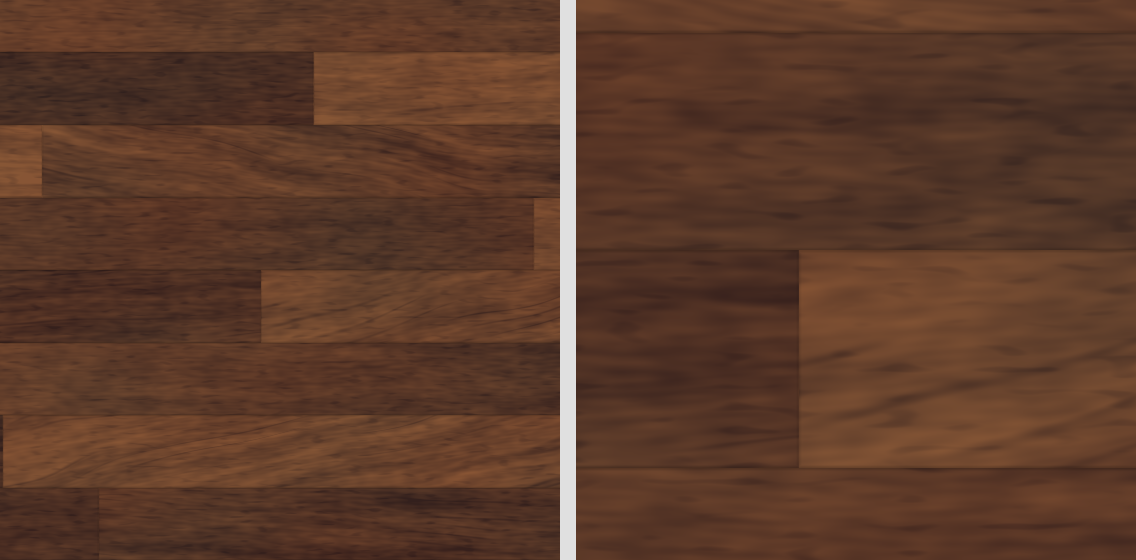
Left, the full canvas; right, a detail of the centre.
Write a WebGL 1 fragment shader that draws this texture.

```glsl
precision highp float;

uniform vec2 u_resolution;

const vec3 DARK_WOOD  = vec3(0.250, 0.155, 0.125);
const vec3 LIGHT_WOOD = vec3(0.485, 0.305, 0.193);
const vec3 RED_SHIFT  = vec3(0.030, -0.004, -0.010);

const float TOP_ROW_HEIGHT = 0.0935;
const float ROW_HEIGHT     = 0.1296;
const float SEAM_WIDTH     = 0.0016;
const float SEAM_DEPTH     = 0.16;

// Per-row values, counted from the top: rows 0-3, then rows 4-7.
const vec4 JOINT_A = vec4(2.0, 0.560, 0.0755, 0.953);
const vec4 JOINT_B = vec4(0.466, 2.0, 0.005, 0.176);
const vec4 LEFT_TONE_A  = vec4(0.50, 0.16, 0.88, 0.34);
const vec4 LEFT_TONE_B  = vec4(0.25, 0.42, 0.12, 0.14);
const vec4 RIGHT_TONE_A = vec4(0.50, 0.88, 0.50, 0.88);
const vec4 RIGHT_TONE_B = vec4(0.68, 0.42, 0.73, 0.29);
const vec4 DRIFT_A = vec4(-0.20, 0.0, -0.25, -0.14);
const vec4 DRIFT_B = vec4(0.0, -0.35, -0.06, 0.0);
const vec4 SLANT_A = vec4(0.0, 0.04, -0.22, 0.01);
const vec4 SLANT_B = vec4(0.22, 0.0, 0.27, -0.05);

const float BAND_STRENGTH   = 0.42;
const float STREAK_STRENGTH = 0.34;
const float FIBRE_STRENGTH  = 0.24;
const float MOTTLE_STRENGTH = 0.24;
const float VEIN_STRENGTH   = 0.26;
const float PORE_STRENGTH   = 0.20;

float hash(vec2 p) {
  vec3 q = fract(p.xyx * 0.1031);
  q += dot(q, q.yzx + 33.33);
  return fract((q.x + q.y) * q.z);
}

float cornerSlope(vec2 cell, vec2 offset) {
  float angle = 6.2832 * hash(cell);
  return dot(vec2(cos(angle), sin(angle)), offset);
}

float gradientNoise(vec2 p) {
  vec2 i = floor(p);
  vec2 f = p - i;
  vec2 u = f * f * f * (f * (f * 6.0 - 15.0) + 10.0);
  vec2 e = vec2(1.0, 0.0);
  float low  = mix(cornerSlope(i, f), cornerSlope(i + e, f - e), u.x);
  float high = mix(cornerSlope(i + e.yx, f - e.yx), cornerSlope(i + 1.0, f - 1.0), u.x);
  return mix(low, high, u.y);
}

// Selects the value of one row from a pair of vectors.
float rowValue(vec4 a, vec4 b, float row) {
  vec4 index = vec4(0.0, 1.0, 2.0, 3.0);
  vec4 pickA = 1.0 - step(0.5, abs(index - row));
  vec4 pickB = 1.0 - step(0.5, abs(index + 4.0 - row));
  return dot(a, pickA) + dot(b, pickB);
}

// Tone change caused by the grain of one board.
float grainTone(vec2 p, float slant) {
  float figure = mix(0.4, 1.0, smoothstep(0.01, 0.05, abs(slant)));
  float swirl = 0.012 + 0.12 * abs(slant);
  float across = p.y - slant * p.x + swirl * gradientNoise(p * vec2(4.0, 7.0));

  float band = gradientNoise(vec2(p.x * 1.6, across * 24.0));
  float streak = gradientNoise(vec2(p.x * 3.5, across * 75.0));
  float fibre = gradientNoise(vec2(p.x * 28.0, mix(p.y, across, 0.5) * 190.0));
  float mottle = gradientNoise(p * vec2(13.0, 32.0)) + 0.6 * gradientNoise(p * vec2(45.0, 90.0));

  // Thin dark growth lines, fading in and out.
  float contour = abs(gradientNoise(vec2(p.x * 1.3 + 9.0, across * 34.0)));
  float vein = 1.0 - smoothstep(0.0, 0.09, contour);
  vein *= smoothstep(-0.15, 0.3, gradientNoise(p * vec2(5.0, 13.0) + 4.0));

  // Short dark pores along the boards.
  float pore = smoothstep(0.2, 0.5, gradientNoise(p * vec2(30.0, 150.0) + 17.0));

  return figure * (BAND_STRENGTH * band + STREAK_STRENGTH * streak - VEIN_STRENGTH * vein)
       + FIBRE_STRENGTH * fibre + MOTTLE_STRENGTH * mottle - PORE_STRENGTH * pore;
}

void main() {
  vec2 uv = gl_FragCoord.xy / u_resolution;
  vec2 pixel = 1.0 / u_resolution;

  // Rows and their staggered joints.
  float rowPos = (1.0 - uv.y - TOP_ROW_HEIGHT) / ROW_HEIGHT + 1.0;
  float row = clamp(floor(rowPos), 0.0, 7.0);
  float joint = rowValue(JOINT_A, JOINT_B, row);
  float side = step(joint, uv.x);
  float sideSoft = smoothstep(-pixel.x, pixel.x, uv.x - joint);

  // Board tone with slow drift and grain.
  float tone = mix(rowValue(LEFT_TONE_A, LEFT_TONE_B, row),
                   rowValue(RIGHT_TONE_A, RIGHT_TONE_B, row), sideSoft);
  tone += rowValue(DRIFT_A, DRIFT_B, row) * (uv.x - 0.5);
  float slant = rowValue(SLANT_A, SLANT_B, row) * mix(0.25, 1.0, side);
  vec2 boardPos = uv + (row + 9.0 * side) * vec2(1.73, 0.91);
  tone += 0.03 + grainTone(boardPos, slant);

  vec3 color = mix(DARK_WOOD, LIGHT_WOOD, clamp(tone, -0.2, 1.2));
  color += RED_SHIFT * gradientNoise(boardPos * vec2(3.0, 6.0));

  // Fine shadow along seams and joints.
  float seamDist = abs(fract(rowPos + 0.5) - 0.5) * ROW_HEIGHT;
  float seam = 1.0 - smoothstep(0.0, SEAM_WIDTH + pixel.y, seamDist);
  float jointLine = 1.0 - smoothstep(0.0, SEAM_WIDTH + pixel.x, abs(uv.x - joint));
  color *= 1.0 - SEAM_DEPTH * max(seam, 0.6 * jointLine);

  gl_FragColor = vec4(color, 1.0);
}
```
